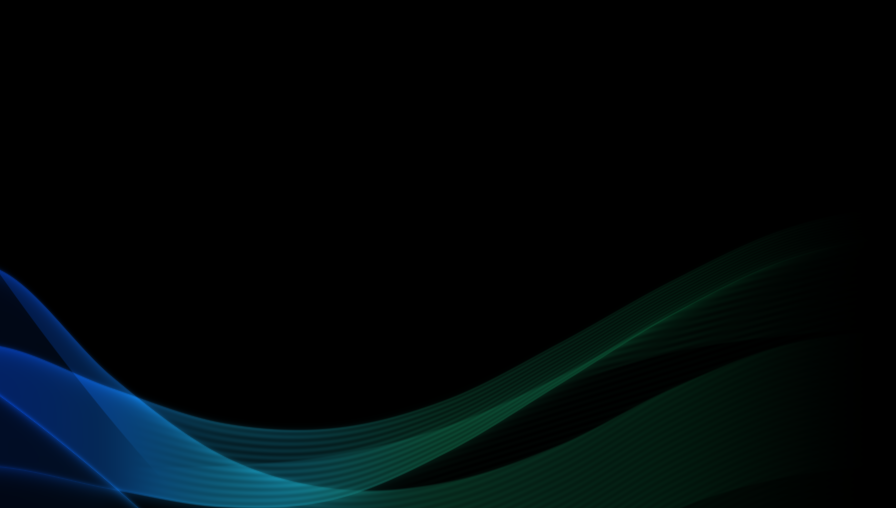
Write a Shadertoy shader that draws this background.

```glsl
// Translucent ribbons sweeping over black, blue at the left through teal to green.
// Each ribbon lies between spline curves; sheets, folds, fine threads and
// glowing rims add up as light, which is then tinted along the width.

// Smooth curve through nine heights spaced evenly over the width
float curve(float h[9], float x) {
    float s = clamp(x, 0.0, 0.9999) * 8.0;
    int i = int(s);
    float t = s - float(i);
    float a = h[max(i - 1, 0)], b = h[i], c = h[i + 1], d = h[min(i + 2, 8)];
    return b + 0.5 * t * (c - a + t * (2.0 * a - 5.0 * b + 4.0 * c - d
             + t * (3.0 * (b - c) + d - a)));
}

// Soft coverage of the area under an edge
float below(float y, float edge) {
    float soft = max(0.003, 1.0 / iResolution.y);
    return smoothstep(-soft, soft, edge - y);
}

// Glow that is sharp above an edge and trails off under it
float rim(float y, float edge, float width) {
    float d = edge - y;
    return exp(-abs(d) / (d > 0.0 ? width : 0.0035));
}

// Fine parallel threads, from 0 to 1
float threads(float t, float count) {
    return 0.5 + 0.5 * cos(6.2832 * t * count);
}

// Tint along the width
vec3 tint(float x) {
    vec3 blue = vec3(0.02, 0.27, 0.80);
    vec3 teal = vec3(0.06, 0.40, 0.50);
    vec3 green = vec3(0.06, 0.40, 0.27);
    vec3 darkGreen = vec3(0.03, 0.36, 0.20);
    vec3 c = mix(blue, teal, smoothstep(-0.02, 0.29, x));
    c = mix(c, green, smoothstep(0.27, 0.53, x));
    return mix(c, darkGreen, smoothstep(0.55, 0.85, x));
}

void mainImage(out vec4 fragColor, in vec2 fragCoord) {
    vec2 p = fragCoord / iResolution.xy;
    float x = p.x, y = p.y;

    // Main curves
    float sweep = curve(float[9](0.468, 0.258, 0.101, 0.037, 0.051, 0.124, 0.235, 0.320, 0.350), x);
    float crest = curve(float[9](0.318, 0.235, 0.166, 0.157, 0.214, 0.325, 0.447, 0.548, 0.594), x);
    float keel  = curve(float[9](0.081, 0.037, 0.002, 0.018, 0.111, 0.244, 0.380, 0.486, 0.535), x);
    float fold  = curve(float[9](0.065, 0.078, 0.083, 0.104, 0.161, 0.259, 0.381, 0.486, 0.535), x);
    float hem   = curve(float[9](0.081, 0.037, 0.002, 0.018, 0.111, 0.235, 0.306, 0.339, 0.355), x);

    // Short edges at the left and the lower right
    float blade = 0.221 - 1.28 * x - x * x;
    float facet = 0.46 - 2.5 * x + 1.5 * x * x;
    float corner = 0.08 - 1.5 * (0.99 - x) * (0.99 - x);

    float underSweep = below(y, sweep);
    float underCrest = below(y, crest);
    float underKeel = below(y, keel);
    float aboveKeel = 1.0 - underKeel;
    float rightward = smoothstep(0.30, 0.75, x);
    float leftward = 1.0 - smoothstep(0.30, 0.46, x);

    // Upper veil with threads running along it
    float across = (y - keel) / max(crest - keel, 0.02);
    float veilThreads = mix(1.0, 0.72 + 0.45 * threads(across, 11.0), smoothstep(0.13, 0.3, x));
    float light = underCrest * aboveKeel * mix(0.38, 0.22, rightward) * veilThreads;

    // Blue sheet, dimmer on the far side of its facet
    float facetShade = mix(1.0, 0.3, below(y, facet) * (1.0 - smoothstep(0.10, 0.19, x)));
    light += underSweep * aboveKeel * 0.36 * facetShade * leftward;

    // Bright folded band, and the faint veil hanging past it
    light += below(y, fold) * aboveKeel * 0.27 * smoothstep(0.12, 0.40, x);
    float hanging = underKeel * (1.0 - below(y, hem)) * smoothstep(0.62, 0.72, x);
    light += hanging * (0.09 + 0.08 * threads(y - 0.4 * x, 70.0));

    // Dark lens, crossed by very faint threads
    float lens = underKeel * (1.0 - underSweep) * smoothstep(0.42, 0.50, x);
    light += lens * 0.04 * threads(y - 0.55 * x, 80.0);

    // Lower sheet
    float lowerSheet = underSweep * underKeel * smoothstep(0.24, 0.33, x);
    float weave = 0.86 + 0.20 * threads(sweep - y + 0.12 * x, 75.0);
    light += lowerSheet * mix(0.52, 0.30, rightward) * weave * mix(1.0, 0.5, below(y, corner));

    // Shadow behind the blade, and the dim corner under the keel
    light *= mix(1.0, 0.38, below(y, blade));
    light += underKeel * 0.10 * (1.0 - smoothstep(0.10, 0.17, x));

    // Glowing rims
    light += rim(y, sweep, 0.016) * 0.36 * mix(0.16, 1.0, leftward);
    light += rim(y, crest, 0.014) * mix(0.34, 0.03, smoothstep(0.15, 0.60, x));
    light += rim(y, blade, 0.010) * 0.50;
    float keelRim = mix(0.32, 0.20, smoothstep(0.1, 0.5, x));
    light += rim(y, keel, 0.014) * keelRim;
    light += exp(-abs(y - fold) / 0.018) * 0.14 * smoothstep(0.30, 0.55, x);

    // Fade into the dark at the right
    light *= 1.0 - smoothstep(0.70, 0.985, x);
    fragColor = vec4(tint(x) * light, 1.0);
}
```
